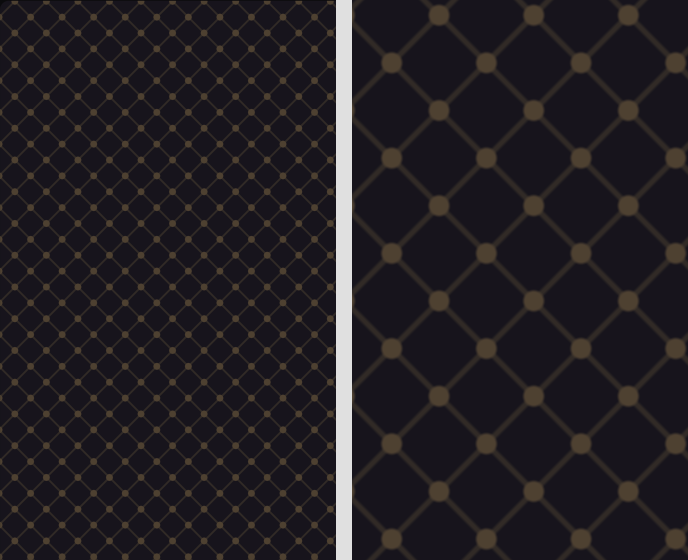
Left, the full canvas; right, a detail of the centre.
This pattern is drawn by a Shadertoy shader. Its source:

```glsl
const vec2 REPEATS = vec2(10.65, 17.64);   // cells across and up the canvas
const vec2 DOT_ORIGIN = vec2(0.97, 0.10);  // one dot centre, in cells
const float DOT_RADIUS = 0.108;            // in cells
const float DOT_SOFTNESS = 0.022;
const float LINE_HALF_WIDTH = 0.029;
const float LINE_SOFTNESS = 0.021;
const float CORNER_RADIUS = 0.016;         // in canvas heights
const float TOP_RIM = 0.0014;

const vec3 GROUND_COLOR = vec3(0.090, 0.080, 0.110);
const vec3 LINE_COLOR = vec3(0.192, 0.166, 0.150);
const vec3 DOT_COLOR = vec3(0.305, 0.253, 0.192);
const vec3 RIM_COLOR = vec3(0.045, 0.042, 0.050);

float coverage(float signedDistance, float softness) {
    return 1.0 - smoothstep(-softness, softness, signedDistance);
}

// Signed distance to a panel with a thin top rim and a rounded top-left corner.
float panelDistance(vec2 fromTopLeft) {
    vec2 inset = CORNER_RADIUS - fromTopLeft + vec2(0.0, TOP_RIM);
    float corner = length(max(inset, 0.0)) - CORNER_RADIUS;
    return max(corner, TOP_RIM - fromTopLeft.y);
}

void mainImage(out vec4 fragColor, in vec2 fragCoord) {
    vec2 uv = fragCoord / iResolution.xy;
    float pixel = 1.0 / iResolution.y;
    float cellPixel = 0.6 * REPEATS.y * pixel;

    // Rotated lattice: dots lie on integer points, lines on integer axes
    vec2 cell = uv * REPEATS - DOT_ORIGIN;
    vec2 diagonal = vec2(cell.x + cell.y, cell.x - cell.y);
    vec2 offset = (fract(diagonal + 0.5) - 0.5) * inversesqrt(2.0);

    float lineDistance = min(abs(offset.x), abs(offset.y)) - LINE_HALF_WIDTH;
    float dotDistance = length(offset) - DOT_RADIUS;

    vec3 color = GROUND_COLOR;
    color = mix(color, LINE_COLOR, coverage(lineDistance, max(LINE_SOFTNESS, cellPixel)));
    color = mix(color, DOT_COLOR, coverage(dotDistance, max(DOT_SOFTNESS, cellPixel)));

    // Dark rim along the top and in the rounded corner
    vec2 fromTopLeft = vec2(fragCoord.x, iResolution.y - fragCoord.y) * pixel;
    color = mix(RIM_COLOR, color, coverage(panelDistance(fromTopLeft), 0.7 * pixel));

    fragColor = vec4(color, 1.0);
}
```
